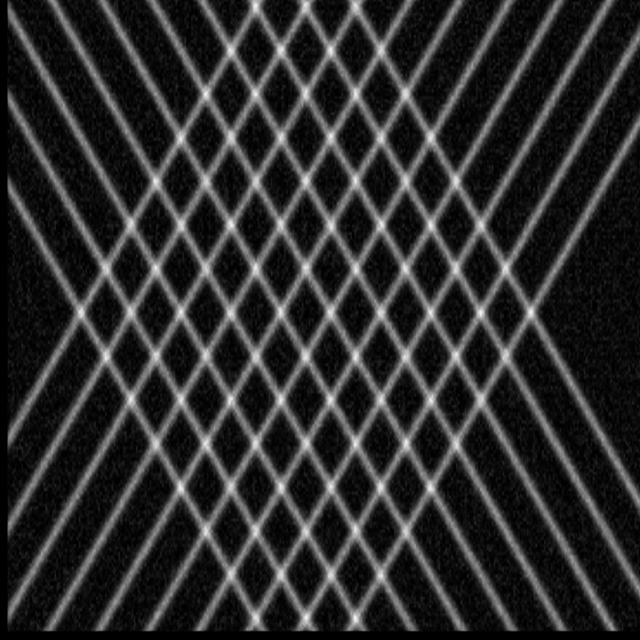
Reproduce this pattern procedurally as a WebGL 2 fragment shader.

```glsl
#version 300 es
precision highp float;

uniform vec2 u_resolution;
out vec4 fragColor;

float hash(vec2 p) {
    return fract(sin(dot(p, vec2(127.1, 311.7))) * 43758.5453);
}

float valueNoise(vec2 p) {
    vec2 cell = floor(p);
    vec2 f = fract(p);
    f = f * f * (3.0 - 2.0 * f);
    float low = mix(hash(cell), hash(cell + vec2(1.0, 0.0)), f.x);
    float high = mix(hash(cell + vec2(0.0, 1.0)), hash(cell + vec2(1.0, 1.0)), f.x);
    return mix(low, high, f.y);
}

// Ten parallel soft lines; x is measured along the waist of the lattice
float lineFamily(float x) {
    float spacing = 0.0781;
    float index = clamp(round((x - 0.1265) / spacing), 0.0, 9.0);
    float dist = (x - 0.1265 - index * spacing) * 0.868;
    return exp(-0.5 * pow(abs(dist) / 0.0054, 2.0));
}

void main() {
    vec2 uv = gl_FragCoord.xy / u_resolution;

    // Two mirrored families crossing at the waist
    float shear = (uv.y - 0.5115) * 0.572;
    float rising = 0.5 * lineFamily(uv.x - shear);
    float falling = 0.5 * lineFamily(uv.x + shear);
    float lattice = rising + falling - 0.55 * rising * falling;

    // Vertically stretched grain, sparse in the dark and mild on the lines
    float grain = valueNoise(uv * vec2(290.0, 170.0));
    float fine = valueNoise(uv * vec2(370.0, 230.0) + 41.0);
    float speckle = 0.6 * grain + 0.4 * fine;
    float shade = lattice * (0.86 + 0.28 * speckle);
    shade += 0.17 * pow(speckle, 2.2) * (1.0 - lattice);

    // Black margins on the left and bottom
    vec2 inside = smoothstep(vec2(0.010, 0.012), vec2(0.014, 0.016), uv);
    shade *= inside.x * inside.y;

    fragColor = vec4(vec3(clamp(shade, 0.0, 1.0)), 1.0);
}
```
